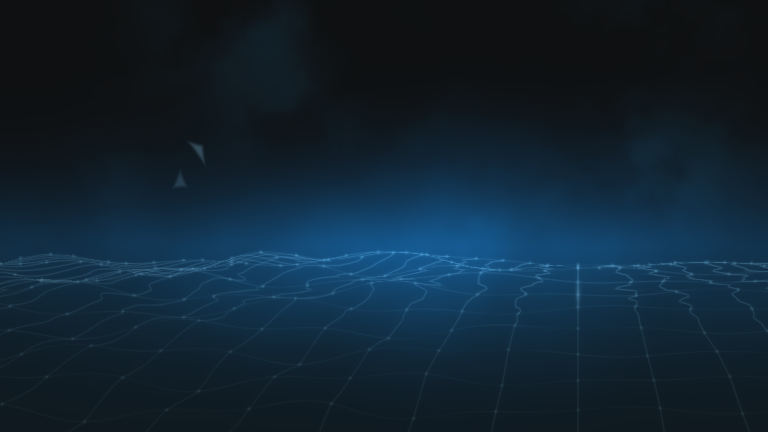
This background is drawn by a Shadertoy shader. Its source:

```glsl
const float HORIZON = 0.393;
const float AXIS_X = 1.338;
const int ROWS = 11;

float hash(vec2 p) {
    p = fract(p * vec2(0.1031, 0.1137));
    p += dot(p, p.yx + 33.33);
    return fract((p.x + p.y) * p.x * 7.3);
}

float noise(vec2 p) {
    vec2 i = floor(p), f = fract(p);
    f = f * f * (3.0 - 2.0 * f);
    vec2 e = vec2(0.0, 1.0);
    return mix(mix(hash(i), hash(i + e.yx), f.x),
               mix(hash(i + e.xy), hash(i + e.yy), f.x), f.y);
}

float fbm(vec2 p) {
    float sum = 0.0, amp = 0.5;
    for (int i = 0; i < 5; i++) {
        sum += amp * noise(p);
        p = mat2(1.6, 1.2, -1.2, 1.6) * p + 7.1;
        amp *= 0.5;
    }
    return sum;
}

float bump(vec2 p, vec2 centre, vec2 size) {
    vec2 q = (p - centre) / size;
    return exp(-dot(q, q));
}

// Soft line: bright core with a faint halo
float glowLine(float dist, float width) {
    return exp(-dist * dist / (width * width)) + 0.12 * exp(-dist / (width * 4.0));
}

float edgeSide(vec2 p, vec2 a, vec2 b) {
    vec2 e = normalize(b - a);
    return e.x * (p.y - a.y) - e.y * (p.x - a.x);
}

// Corners run clockwise
float shard(vec2 p, vec2 a, vec2 b, vec2 c, float blur) {
    float d = max(edgeSide(p, a, b), max(edgeSide(p, b, c), edgeSide(p, c, a)));
    return 1.0 - smoothstep(-blur, blur, d);
}

// Terrain mesh: row depth, column spacing and undulating row height
float rowDepth(float row) { return 0.0042 * row * row; }

float columnGap(float depth) { return 0.058 + 0.227 * sqrt(depth); }

float rowHeight(float x, float row) {
    float swell = mix(0.027, 0.010, smoothstep(0.75, 1.35, x));
    float wave = 0.6 * sin(8.0 * x + row * 1.7) + 0.4 * sin(17.0 * x - row * 1.9);
    float hills = 0.022 * bump(vec2(x, row), vec2(0.62, 0.0), vec2(0.15, 2.5))
                + 0.020 * bump(vec2(x, row), vec2(0.98, 1.0), vec2(0.14, 2.5));
    return HORIZON - 0.004 - rowDepth(row) + swell * wave + hills;
}

// Jagged sideways shift that dies out towards the viewer
float zigzag(float column, float depthRow) {
    float far = 1.0 - smoothstep(3.5, 6.0, depthRow);
    float shift = noise(vec2(column * 7.0 + 90.0, depthRow * 3.5 + 5.0)) - 0.5;
    return 0.55 * far * shift * step(0.5, abs(column));
}

float mesh(vec2 p, float width) {
    float light = 0.0;
    for (int i = 0; i < ROWS; i++) {
        float row = float(i);
        float y0 = rowHeight(p.x, row), y1 = rowHeight(p.x, row + 1.0);
        float gap0 = columnGap(rowDepth(row)), gap1 = columnGap(rowDepth(row + 1.0));
        float fade = mix(0.30, 0.12, smoothstep(1.0, 7.0, row));

        // Row strand
        float slope = (rowHeight(p.x + 0.002, row) - y0) / 0.002;
        float patchy = 0.1 + 0.9 * noise(vec2(p.x * 6.0, row * 1.7));
        light += fade * 0.6 * patchy * glowLine(abs(p.y - y0) * inversesqrt(1.0 + slope * slope), width);

        // Column strands down to the next row
        float span = y0 - y1;
        span = abs(span) < 0.001 ? 0.001 : span;
        float t = (y0 - p.y) / span;
        if (t > 0.0 && t < 1.0) {
            float gap = mix(gap0, gap1, t);
            float k = (p.x - AXIS_X) / gap;
            float column = round(k);
            float j = zigzag(column, row + t);
            float turn = (zigzag(column, row + t + 0.02) - j) / 0.02;
            float lean = ((column + j) * (gap1 - gap0) + turn * gap) / span;
            float dist = abs(k - column - j) * gap * inversesqrt(1.0 + lean * lean);
            float side = mix(0.65, 1.1, smoothstep(0.5, 1.3, p.x));
            light += fade * side * glowLine(dist, width);
        }

        // Bright node at the crossing
        float nearest = round((p.x - AXIS_X) / gap0);
        float nodeX = AXIS_X + (nearest + zigzag(nearest, row)) * gap0;
        vec2 node = vec2(nodeX, rowHeight(nodeX, row));
        light += (fade + 0.06) * bump(p, node, vec2(width * 2.0));
    }
    return light;
}

vec3 backdrop(vec2 p) {
    float rise = p.y - 0.43;
    float band = exp(-pow(abs(rise) / (rise > 0.0 ? 0.15 : 0.20), 1.5));
    float spread = 0.38 + 0.62 * exp(-pow(abs(p.x - 1.0) / 0.58, 2.0));
    float smoke = fbm(p * 4.0 + 2.0);
    float glow = band * spread * (0.70 + 0.40 * smoke);
    glow += 0.28 * bump(p, vec2(1.12, 0.56), vec2(0.22, 0.14)) * smoke;

    // Drifting smoke above the horizon
    float haze = bump(p, vec2(0.60, 0.93), vec2(0.24, 0.20)) + 1.2 * bump(p, vec2(1.5, 0.62), vec2(0.24, 0.15))
               + bump(p, vec2(1.55, 1.0), vec2(0.18, 0.10)) + bump(p, vec2(0.08, 0.55), vec2(0.2, 0.12))
               + 0.6 * bump(p, vec2(0.85, 0.72), vec2(0.25, 0.12));
    float wisps = smoothstep(0.25, 0.75, fbm(p * 6.0 + 11.0));
    vec3 col = vec3(0.056, 0.062, 0.066);
    col += vec3(0.012, 0.060, 0.090) * haze * wisps;
    col += vec3(0.002, 0.030, 0.046) * (1.0 - smoothstep(0.2, 0.6, p.y));
    return col + vec3(0.025, 0.28, 0.49) * glow;
}

void mainImage(out vec4 fragColor, in vec2 fragCoord) {
    vec2 p = fragCoord / iResolution.y;
    float pixel = 1.0 / iResolution.y;
    vec3 col = backdrop(p);

    float light = mesh(p, max(0.0018, 0.55 * pixel));
    light += 0.35 * bump(p, vec2(AXIS_X, 0.32), vec2(0.005, 0.025));
    light = 0.85 * (1.0 - exp(-light));
    col += vec3(0.36, 0.48, 0.52) * light;

    // Floating shards
    float blur = max(0.006, pixel);
    float shards = shard(p, vec2(0.44, 0.669), vec2(0.468, 0.662), vec2(0.472, 0.625), blur)
                 + 0.6 * shard(p, vec2(0.417, 0.602), vec2(0.431, 0.569), vec2(0.403, 0.567), blur);
    col += vec3(0.14, 0.20, 0.23) * shards;
    fragColor = vec4(clamp(col, 0.0, 1.0), 1.0);
}
```
